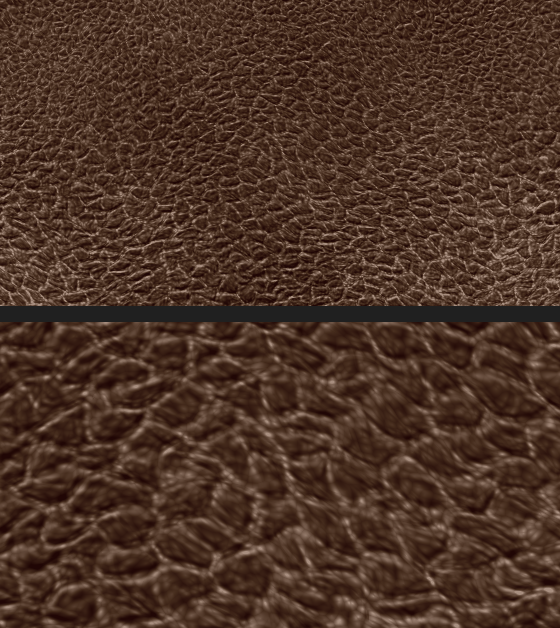
Top, the full canvas; bottom, a detail of the centre.
A WebGL 2 fragment shader for this texture:

```glsl
#version 300 es
precision highp float;
// Dark brown creased leather: pebbled cells, finer grain above, long wrinkles below.

#define PEBBLE_FREQ vec2(19.0, 28.0)
#define FINE_FREQ vec2(33.0, 52.0)
#define WRINKLE_FREQ vec2(9.0, 24.0)
#define GRIT_FREQ vec2(92.0, 118.0)
#define FINE_TILT 0.6
#define LIGHT_STEP vec2(-0.0028, 0.0052)
#define RELIEF 3.6
#define CREASE_GLOW 1.6
#define GRIT 1.4
#define MEDIAN_TONE 0.275
#define CONTRAST 0.37

uniform vec2 u_resolution;
out vec4 fragColor;

vec2 hash2(vec2 p) {
    vec3 q = fract(p.xyx * vec3(0.1031, 0.1030, 0.0973));
    q += dot(q, q.yzx + 33.33);
    return fract((q.xx + q.yz) * q.zy);
}

// Distances to the nearest and second nearest cell centre.
vec2 cellular(vec2 p) {
    vec2 base = floor(p), local = fract(p);
    vec2 nearest = vec2(8.0);
    for (int y = -1; y <= 1; y++) {
        for (int x = -1; x <= 1; x++) {
            vec2 offset = vec2(x, y);
            float d = length(offset + hash2(base + offset + 71.0) - local);
            nearest = d < nearest.x ? vec2(d, nearest.x)
                                    : vec2(nearest.x, min(nearest.y, d));
        }
    }
    return nearest;
}

float cellGap(vec2 p) {
    vec2 d = cellular(p);
    return d.y - d.x;
}

mat2 rotation(float a) {
    return mat2(cos(a), sin(a), -sin(a), cos(a));
}

// Slow bending of the hide plus a small wobble of the crease lines.
vec2 bend(vec2 p) {
    p.y += 0.045 * sin(4.1 * p.x + 1.7 * p.y + 0.6) + 0.016 * sin(9.3 * p.x - 6.0 * p.y);
    p.x += 0.030 * sin(5.2 * p.y - 2.1 * p.x);
    p += 0.0035 * sin(p.yx * vec2(83.0, 67.0) + 2.0 * sin(p * 41.0));
    return p;
}

float fineArea(vec2 p) {
    return smoothstep(0.55, 0.95, p.y + 0.15 * cos(4.6 * (p.x - 0.2)));
}

float wrinkleArea(vec2 p) {
    return 1.0 - smoothstep(0.2, 0.65, p.y + 0.15 * sin(3.0 * p.x - 1.0));
}

// x: surface height, y: strength of the pale crease lines.
vec2 hide(vec2 p) {
    float fine = fineArea(p), wrinkled = wrinkleArea(p);
    vec2 q = bend(p);
    float pebble = cellGap(q * PEBBLE_FREQ);
    float grain = cellGap(rotation(FINE_TILT) * q * FINE_FREQ);
    float wrinkle = cellGap(q * WRINKLE_FREQ + 13.0);

    float height = mix(0.52, 0.22, fine) * smoothstep(0.0, 0.42, pebble)
                 + mix(0.24, 0.46, fine) * smoothstep(0.0, 0.5, grain)
                 + mix(0.12, 0.55, wrinkled) * smoothstep(0.0, 0.5, wrinkle);
    float crease = mix(0.9, 0.3, fine) * (1.0 - smoothstep(0.0, 0.22, pebble))
                 + mix(0.2, 0.6, fine) * (1.0 - smoothstep(0.0, 0.28, grain))
                 + 0.35 * wrinkled * (1.0 - smoothstep(0.0, 0.2, wrinkle));
    return vec2(height, crease);
}

// Broad layered sines for worn and shaded patches.
float patches(vec2 p) {
    return 0.5 * sin(3.7 * p.x + 2.3 * sin(2.9 * p.y + 0.7))
         + 0.3 * sin(7.1 * p.y - 4.3 * p.x + 1.9)
         + 0.2 * sin(11.0 * p.x + 8.0 * p.y);
}

vec3 leatherColour(float tone) {
    vec3 shade = vec3(0.16, 0.06, 0.04);
    vec3 body = vec3(0.27, 0.17, 0.11);
    vec3 shine = vec3(0.55, 0.45, 0.39);
    return tone < body.r ? mix(shade, body, (tone - shade.r) / (body.r - shade.r))
                         : mix(body, shine, (tone - body.r) / (shine.r - body.r));
}

void main() {
    vec2 p = gl_FragCoord.xy / u_resolution.y;
    vec2 surface = hide(p);
    float slope = surface.x - hide(p + LIGHT_STEP).x;

    // Pores break the creases into uneven, short strokes.
    float pore = cellular(bend(p) * GRIT_FREQ).x - 0.5;
    float worn = patches(p);
    float glow = surface.y * (0.95 + 0.25 * worn - 0.9 * pore) - 0.27;

    float light = RELIEF * slope * (1.0 - 0.2 * worn)
                + CREASE_GLOW * glow - GRIT * pore + 0.3 * worn;
    float tone = clamp(MEDIAN_TONE * exp(CONTRAST * light), 0.125, 0.66);
    fragColor = vec4(clamp(leatherColour(tone), 0.0, 1.0), 1.0);
}
```
